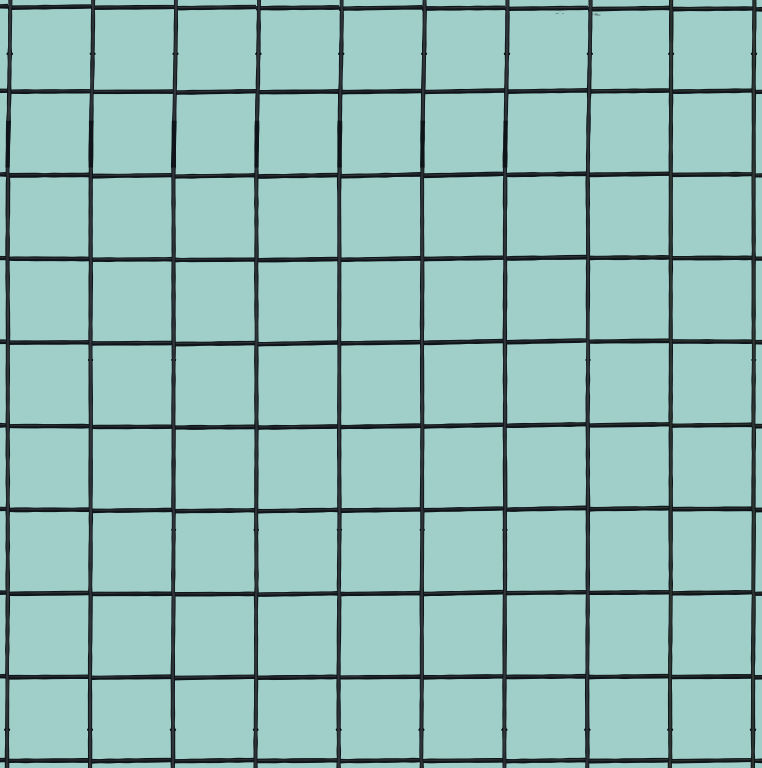
Reproduce this pattern procedurally as a WebGL 1 fragment shader.

```glsl
precision highp float;
// Pale teal tiles parted by a hand-inked grid of dark, slightly uneven lines.

uniform vec2 u_resolution;

const vec2 CELLS = vec2(9.195, 9.181);   // repeats across and down
const vec2 ORIGIN = vec2(0.094, 0.088);  // first crossing, in cells
const vec3 TEAL = vec3(0.628, 0.812, 0.788);
const vec3 INK = vec3(0.06, 0.08, 0.10);
const vec3 GREY = vec3(0.20, 0.22, 0.24);
const vec3 OLIVE = vec3(0.19, 0.23, 0.19);

float hash(vec2 p) {
  return fract(sin(dot(p, vec2(127.1, 311.7))) * 43758.5453);
}

float noise(vec2 p) {
  vec2 i = floor(p);
  vec2 f = fract(p);
  f = f * f * (3.0 - 2.0 * f);
  float low = mix(hash(i), hash(i + vec2(1.0, 0.0)), f.x);
  float high = mix(hash(i + vec2(0.0, 1.0)), hash(i + 1.0), f.x);
  return mix(low, high, f.y);
}

// Smooth-edged coverage of a band of the given half width
float band(float d, float halfWidth, float px) {
  return clamp((halfWidth - abs(d)) / px + 0.5, 0.0, 1.0);
}

// Small random slope of one segment between two crossings
float tilt(float along, float line, float seed, float lean) {
  float slope = lean + 0.014 * (hash(vec2(floor(along), line + seed)) - 0.5);
  return (fract(along) - 0.5) * slope;
}

// Ragged edge along a line
float ragged(float along, float line, float seed) {
  return 0.006 * (noise(vec2(along * 9.0, line * 7.3 + seed)) - 0.5);
}

// Horizontal rows sag on the left and rise on the right
float rowBend(vec2 uv, float row) {
  float sag = -0.015 * sin(6.2832 * (uv.x - 0.05)) * sin(3.1416 * row / CELLS.y);
  float topDrop = -0.024 * (uv.x - 0.4) * step(8.5, row);
  return sag + topDrop;
}

// Vertical columns drift right near the top, less so at the right side
float columnBend(float y, float column) {
  float top = smoothstep(6.9, 9.1, y) * (1.0 - 0.8 * step(7.5, column));
  return 0.03 * top - 0.008 * smoothstep(3.0, 0.0, y);
}

// Short mark repeated on every column at one height
float tick(float y, float height, float size, float px) {
  return band(y - height, size, px);
}

vec3 drawRows(vec3 base, vec2 p, vec2 uv, float px) {
  float row = floor(p.y + 0.5);
  float d = p.y - row - rowBend(uv, row) - tilt(p.x, row, 3.0, 0.012);
  float halfWidth = 0.027 + ragged(p.x, row, 11.0);
  vec3 sheen = mix(GREY, OLIVE, smoothstep(0.72, 0.85, uv.x));
  float streak = band(d - 0.007, 0.008, px) * (0.45 + 0.5 * noise(vec2(p.x * 5.0, row)));
  return mix(base, mix(INK, sheen, streak), band(d, halfWidth, px));
}

vec3 drawColumns(vec3 base, vec2 p, vec2 uv, float px) {
  float column = floor(p.x + 0.5);
  float d = p.x - column - columnBend(p.y, column) - tilt(p.y, column, 29.0, 0.0);

  // Heavy black stretch on the left columns and small seams at fixed heights
  float heavy = band(p.y - 7.37, 0.28, px) * step(column, 6.5);
  float seam = tick(p.y, 8.45, 0.012, px) + tick(p.y, 0.37, 0.012, px);
  float nick = tick(p.y, 4.79, 0.010, px) + tick(p.y, 2.76, 0.010, px);
  nick *= step(0.4, hash(vec2(column, floor(p.y))));

  float halfWidth = 0.025 + ragged(p.y, column, 47.0) + 0.003 * heavy;
  halfWidth += 0.012 * seam + 0.007 * nick;
  vec3 sheen = mix(GREY, OLIVE, 0.7 * smoothstep(0.8, 0.87, uv.x));
  float core = band(d, 0.014, px) * (1.0 - heavy);
  core *= 0.75 + 0.25 * noise(vec2(column, p.y * 6.0));
  return mix(base, mix(INK, sheen, core), band(d, halfWidth, px));
}

// Faint scuff: a short, broken grey streak
float scuff(vec2 p, vec2 centre, vec2 size, float px) {
  vec2 d = p - centre;
  float grain = smoothstep(0.3, 0.7, noise(p * vec2(30.0, 60.0)));
  return band(d.x, size.x, px) * band(d.y, size.y, px) * grain;
}

void main() {
  vec2 uv = gl_FragCoord.xy / u_resolution;
  vec2 p = uv * CELLS - ORIGIN;
  float px = CELLS.y / u_resolution.y;

  vec3 colour = TEAL;
  float wear = scuff(p, vec2(6.66, 8.94), vec2(0.05, 0.012), px)
             + scuff(p, vec2(7.08, 8.92), vec2(0.07, 0.014), px);
  colour = mix(colour, GREY, 0.5 * min(wear, 1.0));
  colour = drawRows(colour, p, uv, px);
  colour = drawColumns(colour, p, uv, px);
  gl_FragColor = vec4(colour, 1.0);
}
```
